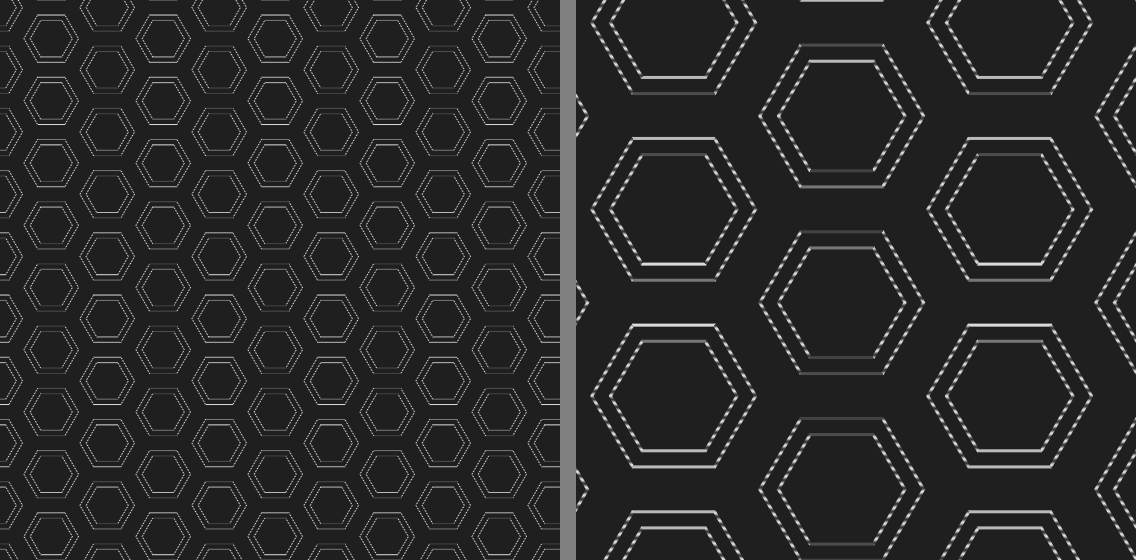
Left: the whole. Right: its middle third, enlarged.
Give the GLSL for this pattern, as a Shadertoy shader.

```glsl
// Staggered double-outlined hexagons in fine broken grey lines on charcoal.
const float TAU = 6.2831853;

// Apothem of the flat-topped hexagon passing through p
float hexRadius(vec2 p) {
    p = abs(p);
    return max(p.y, dot(p, vec2(0.8660254, 0.5)));
}

// Antialiased thin stroke around distance zero
float stroke(float d, float pixel) {
    return clamp((0.0009 - abs(d)) / pixel + 0.5, 0.0, 1.0);
}

// Flat edges glint on a cycle of nine half rows, each edge with its own offset
float flatStrength(float halfRow, bool top, bool outer) {
    float offset = outer ? (top ? 0.0 : 2.0) : (top ? 4.0 : 7.0);
    float wave = 0.5 + 0.5 * cos(TAU * 4.0 / 9.0 * (16.0 - halfRow - offset));
    return 0.14 + 0.6 * wave * wave;
}

// Slanted edges break into tiny dashes whose phase drifts over the canvas
float slantStrength(vec2 uv) {
    float drift = 2.0 * sin(TAU * (3.0 * uv.x + 2.0 * uv.y));
    return 0.1 + 0.65 * (0.5 + 0.5 * cos(TAU * 216.0 * uv.y + drift));
}

void mainImage(out vec4 fragColor, in vec2 fragCoord) {
    vec2 uv = fragCoord / iResolution.xy;
    float pixel = 1.0 / min(iResolution.x, iResolution.y);

    // Ten columns of nine cells, every other column shifted by half a row
    vec2 grid = vec2(10.0, 18.0);
    vec2 q = uv * grid - vec2(0.915, 0.757);
    float column = floor(q.x + 0.5);
    float odd = mod(column, 2.0);
    float halfRow = 2.0 * floor((q.y - odd) * 0.5 + 0.5) + odd;
    vec2 p = (q - vec2(column, halfRow)) / grid;

    // Two concentric outlines
    float radius = hexRadius(p);
    bool outer = radius > 0.0374;
    float line = stroke(radius - (outer ? 0.0422 : 0.0326), pixel);

    // Uneven brightness along the outlines
    bool isFlat = abs(p.y) > 0.8660254 * abs(p.x) + 0.5 * abs(p.y);
    float strength = isFlat ? flatStrength(halfRow, p.y > 0.0, outer) : slantStrength(uv);

    fragColor = vec4(vec3(0.12 + strength * line), 1.0);
}
```
